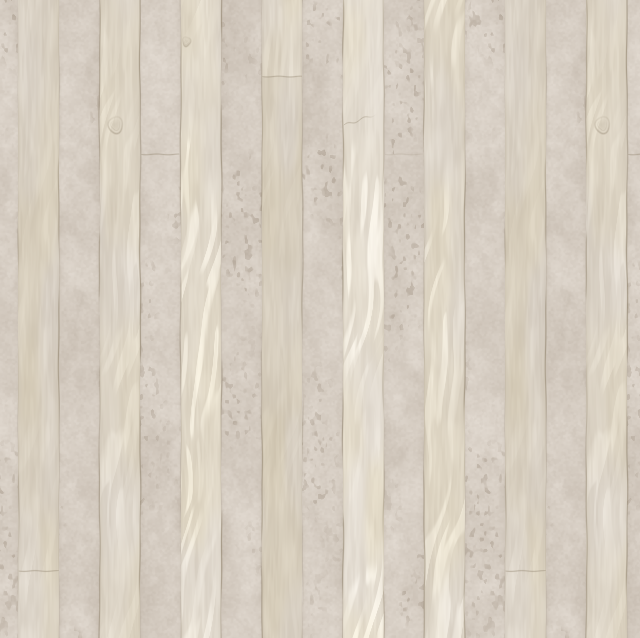
Give the GLSL for this texture, as a Shadertoy shader.

```glsl
// Wood planks sit on even slots, plaster planks on odd ones.
const float woodTone[6] = float[](0.42, 0.52, 0.62, 0.41, 0.70, 0.58);
const float jointHeight[12] = float[](0.105, -1., -1., 0.758, -1., -1., 0.88, -1., -1., 0.758, -1., -1.);

vec3 hash3(vec2 p) {
    vec3 h = fract(p.xyx * vec3(0.1031, 0.1030, 0.0973));
    h += dot(h, h.yxz + 33.33);
    return fract((h.xxy + h.yzz) * h.zyx);
}

// Blended cellular noise: each jittered cell contributes its own value.
float cellNoise(vec2 p) {
    vec2 cell = floor(p), f = p - cell;
    float sum = 0.0, total = 0.0;
    for (int j = -1; j <= 1; j++)
    for (int i = -1; i <= 1; i++) {
        vec2 o = vec2(i, j);
        vec3 h = hash3(cell + o);
        vec2 d = o + 0.15 + 0.7 * h.xy - f;
        float w = exp(-5.0 * dot(d, d));
        sum += w * h.z;
        total += w;
    }
    return sum / total;
}

float stroke(float d, float halfWidth) {
    float px = 1.0 / iResolution.y;
    return 1.0 - smoothstep(halfWidth - px, halfWidth + px, abs(d));
}

// Flowing grain with pale sheared streaks.
float woodShade(vec2 q, vec2 seed, float id, float tone) {
    float bend = 0.010 * sin(q.y * 14.0 + id * 2.0) + 0.004 * sin(q.y * 31.0 + id);
    vec2 flow = vec2(q.x - 0.13 * q.y + bend, q.y) + seed;
    float fine = cellNoise((q + seed) * vec2(330.0, 28.0)) - 0.5;
    float broad = cellNoise((q + seed) * vec2(110.0, 7.0)) - 0.5;
    float cloud = cellNoise((q + seed) * vec2(45.0, 19.0)) - 0.5;
    float streak = smoothstep(0.48, 0.72, cellNoise(flow * vec2(120.0, 11.0)));
    float area = smoothstep(0.3, 0.65, cellNoise((q + seed) * vec2(14.0, 6.0)));
    float pale = smoothstep(0.42, 0.66, tone);
    return tone + 0.17 * fine + 0.13 * broad + 0.14 * cloud
         + streak * (0.06 + 0.34 * pale * area) - 0.05 * pale;
}

// Mottled plaster with small dark pits.
float plasterShade(vec2 q, vec2 seed) {
    vec2 p = q + seed;
    float blotch = cellNoise(p * vec2(22.0, 13.0)) - 0.5;
    float mottle = cellNoise(p * vec2(75.0, 60.0)) - 0.5;
    float speckle = cellNoise(p * 260.0) - 0.5;
    float pits = smoothstep(0.72, 0.9, cellNoise(p * vec2(170.0, 120.0)));
    float worn = smoothstep(0.4, 0.75, cellNoise(p * vec2(16.0, 9.0) + 40.0));
    return 0.39 + 0.25 * blotch + 0.16 * mottle + 0.14 * speckle - 0.4 * pits * worn;
}

void mainImage(out vec4 fragColor, in vec2 fragCoord) {
    vec2 uv = fragCoord / iResolution.xy;
    float plankWidth = 0.0634;
    float x = (uv.x - 0.0288) / plankWidth;

    // The set of planks repeats every twelve.
    float id = mod(floor(x), 12.0);
    int slot = int(id);
    vec2 q = vec2(fract(x) * plankWidth, uv.y);
    vec2 seed = id * vec2(3.7, 5.1) + 1.3;
    bool isWood = slot % 2 == 0;

    float tone = woodTone[slot / 2];
    if (slot == 0) tone += 0.13 * smoothstep(0.22, 0.08, q.y);
    if (slot == 6) tone += 0.08 * step(0.88, q.y);
    float shade = isWood ? woodShade(q, seed, id, tone) : plasterShade(q, seed);

    vec3 color = mix(vec3(0.76, 0.72, 0.67), vec3(0.96, 0.94, 0.91), clamp(shade, -0.3, 1.1));
    float warmth = cellNoise((q + seed) * vec2(30.0, 8.0) + 17.0);
    color *= isWood ? mix(vec3(1.0), vec3(1.0, 0.992, 0.945), warmth) : vec3(0.998, 0.994, 0.995);

    // Seams: thin uneven gaps with a soft shaded edge.
    float seam = floor(x + 0.5), seamId = mod(seam, 12.0);
    float gap = (x - seam) * plankWidth
              + 0.0007 * sin(uv.y * 23.0 + seamId * 4.0) + 0.0004 * sin(uv.y * 61.0 + seamId);
    float wear = smoothstep(0.2, 0.85, cellNoise(vec2(seamId * 7.3, uv.y * 11.0)));
    float depth = (0.3 + 0.65 * wear) * mix(0.6, 1.0, hash3(vec2(seamId, 5.0)).x);
    float edge = 0.13 * exp(-abs(gap) / 0.003);
    float line = max(stroke(gap, 0.0009) * depth, edge);

    // Butt joints and one slanted crack.
    float jointGap = q.y - jointHeight[slot] + 0.0006 * sin(q.x * 180.0);
    line = max(line, stroke(jointGap, 0.0007) * (slot == 9 ? 0.25 : 0.6));
    if (slot == 8) {
        float crack = q.y - 0.803 - 0.35 * q.x - 0.002 * sin(q.x * 240.0);
        line = max(line, 0.5 * stroke(crack, 0.0007) * smoothstep(0.055, 0.03, q.x));
    }

    // Knots: open rings, heavier underneath.
    if (slot == 2 || slot == 4) {
        vec3 knot = slot == 2 ? vec3(0.025, 0.804, 0.011) : vec3(0.009, 0.935, 0.006);
        vec2 d = (q - knot.xy) * vec2(1.0, 0.85);
        float r = length(d) + 0.0007 * sin(3.0 * atan(d.y, d.x) + id);
        float under = 0.5 - 0.5 * d.y / (length(d) + 0.0001);
        float rings = stroke(r - knot.z, 0.001) + 0.5 * stroke(r - knot.z * 0.6, 0.0008);
        line = max(line, rings * (0.15 + 0.35 * under));
        line = max(line, 0.15 * smoothstep(knot.z, 0.0, r));
    }

    color = mix(color, vec3(0.60, 0.55, 0.47), line);
    fragColor = vec4(clamp(color, 0.0, 1.0), 1.0);
}
```
